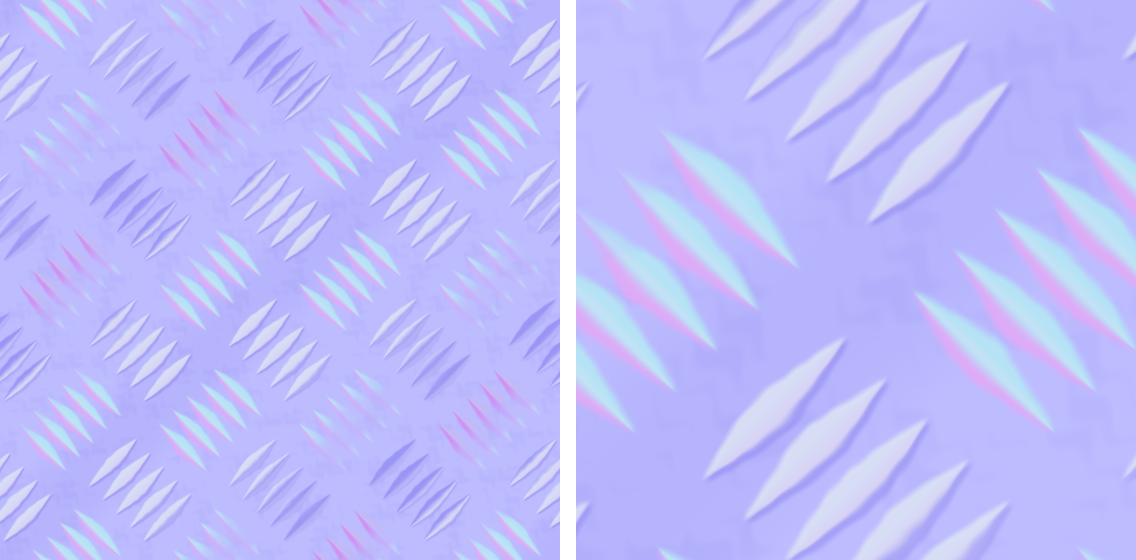
Left, the full canvas; right, a detail of the centre.
Give the GLSL for this texture map, as a Shadertoy shader.

```glsl
#define GROUPS 4.0          // groups across and down, per direction
#define PITCH 0.0345        // spacing of bars within a group
#define HALF_LENGTH 0.063
#define HALF_WIDTH 0.0120
#define WEAR 0.16           // unevenness of the bars
#define BASE vec3(0.742, 0.738, 1.0)
#define SHADE vec3(0.695, 0.685, 0.985)
#define PALE vec3(0.85, 0.88, 0.96)
#define SHADOW vec3(0.60, 0.58, 0.955)
#define CYAN vec3(0.71, 0.89, 0.96)
#define PINK vec3(0.87, 0.67, 0.965)
#define MAGENTA vec3(0.81, 0.57, 0.95)

const float TAU = 6.2831853;
const float OUTER_BAR = 2.0;    // bars on each side of the middle one

// Layered sines with whole frequencies, so the noise wraps
float mottle(vec2 p) {
    vec2 a = TAU * p;
    float n = sin(5.0 * a.x + 7.0 * a.y + 1.5 * sin(4.0 * a.x - 6.0 * a.y));
    n += 0.8 * sin(13.0 * a.x - 9.0 * a.y + 1.5 * sin(8.0 * a.y + 7.0 * a.x));
    n += 0.7 * sin(27.0 * a.x + 33.0 * a.y + 1.5 * sin(29.0 * a.x - 19.0 * a.y));
    return n / 2.5;
}

// Centred coordinates in a repeated group
vec2 groupCell(vec2 p, vec2 shift) {
    return (fract(p * GROUPS + shift) - 0.5) / GROUPS;
}

// x: position along the bar, y: position across it, z: coverage
vec3 lensBar(vec2 q, float halfWidth, float wobble, float softness) {
    float index = clamp(round(q.y / PITCH), -OUTER_BAR, OUTER_BAR);
    float along = q.x / HALF_LENGTH;
    float taper = max(1.0 - pow(abs(along), 1.5), 0.0);
    float width = halfWidth * taper * (1.0 + WEAR * wobble) + 0.0006;
    float offset = q.y - index * PITCH;
    float cover = 1.0 - smoothstep(width - softness, width + 0.4 * softness, abs(offset));
    cover *= smoothstep(0.0, 0.2, taper);
    return vec3(along, clamp(offset / width, -1.0, 1.0), cover);
}

// Bars rising to the right: a pale side and a shadow side
vec3 risingBars(vec3 color, vec3 bar, float phase, float wear) {
    float tone = 0.42 + cos(phase) - 1.2 * bar.y * sin(phase) + WEAR * wear;
    vec3 lit = mix(PALE, PINK, 0.2 * smoothstep(-0.4, 0.6, bar.y));
    lit = mix(lit, SHADOW, 0.7 * smoothstep(0.5, 0.9, bar.y));
    float darkSide = 1.0 - smoothstep(-0.1, 0.6, bar.y);
    vec3 dim = mix(PALE, SHADOW, 0.6 + 0.4 * darkSide);
    vec3 face = mix(dim, lit, smoothstep(-0.3, 0.2, tone));
    float strength = 0.35 + 0.6 * smoothstep(0.0, 0.7, abs(tone));
    return mix(color, face, bar.z * strength);
}

// Bars falling to the right: cyan above pink, or magenta at the upper end
vec3 fallingBars(vec3 color, vec3 bar, float phase, float wear) {
    float tone = 0.35 + cos(phase - 0.07 * TAU) + WEAR * wear;
    float brightness = smoothstep(-0.3, 0.3, tone);
    float upper = smoothstep(-0.6, 0.1, bar.y);
    vec3 lit = mix(PINK, CYAN, upper);
    lit = mix(lit, PALE, 0.35 * (1.0 - smoothstep(0.0, 0.4, abs(bar.y - 0.1))));
    float lowerEnd = smoothstep(0.2, 0.7, bar.x);
    vec3 dim = mix(MAGENTA, lit, max(lowerEnd, 0.5 * upper * upper));
    float strength = 0.4 + 0.6 * smoothstep(0.0, 0.6, abs(tone));
    float fade = 1.0 - 0.7 * smoothstep(-0.4, 0.2, bar.x) + 0.3 * lowerEnd;
    strength *= mix(fade, 1.0, brightness);
    return mix(color, mix(dim, lit, brightness), bar.z * strength);
}

void mainImage(out vec4 fragColor, in vec2 fragCoord) {
    vec2 p = fragCoord / iResolution.xy;
    float phase = TAU * (p.x - p.y);    // one diagonal tilt wave per tile
    float wear = mottle(p);

    // Rotate each group so that x runs along its bars
    vec2 r = groupCell(p, vec2(0.5, 0.0));
    vec2 f = groupCell(p, vec2(0.0, 0.5));
    vec2 rising = vec2(r.x + r.y, r.x - r.y) * sqrt(0.5);
    vec2 falling = vec2(f.x - f.y, f.x + f.y) * sqrt(0.5);
    vec3 risingBar = lensBar(rising, HALF_WIDTH, wear, 0.0035);
    vec3 fallingBar = lensBar(falling, 1.2 * HALF_WIDTH, wear, 0.005);
    float castShadow = lensBar(rising - vec2(0.0, 0.0032), HALF_WIDTH, wear, 0.0035).z;

    // Plate, shaded along the steepest diagonal and by wear
    float shade = 0.6 * smoothstep(0.7, 1.0, cos(phase));
    shade += 0.45 * smoothstep(0.0, 0.8, wear);
    vec3 color = mix(BASE, SHADE, min(shade, 1.0));

    color = mix(color, SHADOW, castShadow * (0.5 + 0.3 * cos(phase)));
    color = risingBars(color, risingBar, phase, wear);
    color = fallingBars(color, fallingBar, phase, wear);
    fragColor = vec4(color, 1.0);
}
```
